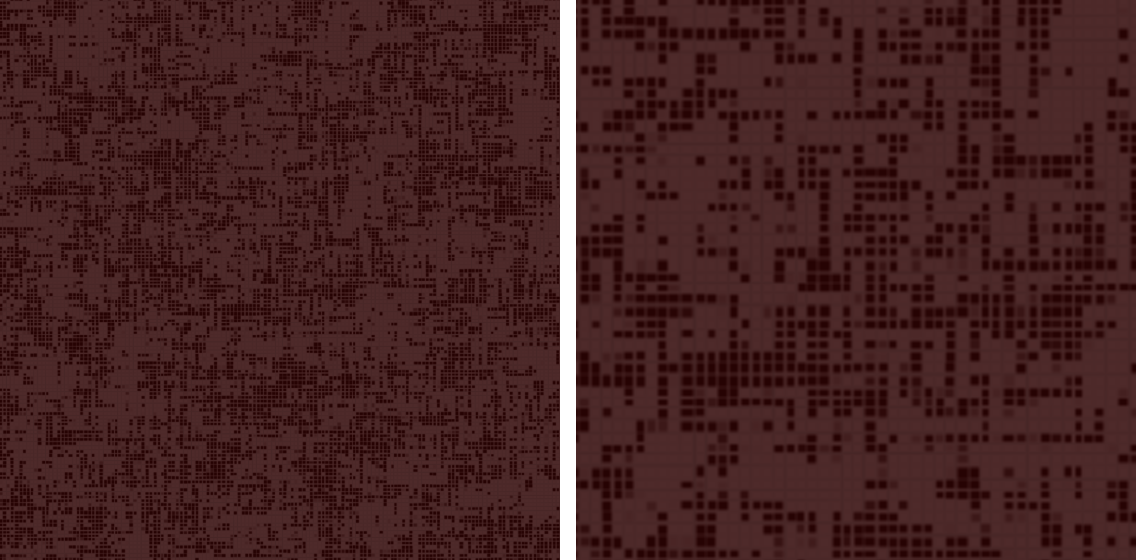
Left: the whole. Right: its middle third, enlarged.
Give the GLSL for this texture, as a three.js fragment shader.

```glsl
// Dark red woven cloth: a fine grid of soft square holes between light threads.
// Each hole opens where stretched warp and weft noise, patches and grain add up;
// thread widths vary along their length, so neighbouring holes may merge.

#define CELLS 146.0
#define SOFTNESS 0.24
#define THRESHOLD 0.035
#define SHORT_RUN 3.5
#define LONG_RUN 13.0
#define PATCH_SIZE 8.0
#define GRAIN 0.42
#define THREAD_MIN 0.03
#define THREAD_MAX 0.22
#define FAINT_LINE 0.09
#define THREAD_COLOR vec3(0.305, 0.163, 0.163)
#define HOLE_COLOR vec3(0.150, 0.010, 0.010)

varying vec2 vUv;

float hash(vec2 p) {
  vec3 q = fract(p.xyx * 0.1031);
  q += dot(q, q.yzx + 33.33);
  return fract((q.x + q.y) * q.z);
}

// Smooth noise along one thread, independent from thread to thread.
float runNoise(float thread, float along, float seed) {
  float t = along + 9.0 * hash(vec2(thread + seed, seed));
  float k = floor(t);
  float f = smoothstep(0.0, 1.0, t - k);
  return mix(hash(vec2(thread + seed, k)), hash(vec2(thread + seed, k + 1.0)), f);
}

float patchNoise(vec2 p) {
  vec2 k = floor(p);
  vec2 f = smoothstep(0.0, 1.0, p - k);
  float low = mix(hash(k), hash(k + vec2(1.0, 0.0)), f.x);
  float high = mix(hash(k + vec2(0.0, 1.0)), hash(k + 1.0), f.x);
  return mix(low, high, f.y);
}

// Short and long streaks along one thread.
float streak(float thread, float along, float seed) {
  return 0.65 * runNoise(thread, along / SHORT_RUN, seed)
       + 0.35 * runNoise(thread, along / LONG_RUN, seed + 300.0);
}

// Half width of the light thread on a grid line.
float threadWidth(float line, float along, float seed) {
  return mix(THREAD_MIN, THREAD_MAX, runNoise(line, along / SHORT_RUN, seed));
}

// How far the hole of a cell is open, 0 to 1.
float openness(vec2 cell) {
  float score = streak(cell.x, cell.y, 411.0) + streak(cell.y, cell.x, 877.0)
              + 0.6 * patchNoise(cell / PATCH_SIZE + 50.0)
              + GRAIN * hash(cell + 170.0);
  float middle = 1.3 + 0.5 * GRAIN + THRESHOLD;
  return smoothstep(-0.07, 0.07, score - middle);
}

// Soft-edged hole of a cell, bounded by its four threads.
float hole(vec2 p, vec2 cell) {
  vec2 low = vec2(threadWidth(cell.x, cell.y, 1201.0),
                  threadWidth(cell.y, cell.x, 1607.0));
  vec2 high = vec2(threadWidth(cell.x + 1.0, cell.y, 1201.0),
                   threadWidth(cell.y + 1.0, cell.x, 1607.0));
  vec2 q = p - cell;
  vec2 inside = smoothstep(-SOFTNESS, SOFTNESS, q - low)
              * smoothstep(-SOFTNESS, SOFTNESS, 1.0 - high - q);
  return inside.x * inside.y * openness(cell);
}

void main() {
  // Uneven thread spacing
  vec2 p = vUv * CELLS;
  p += 0.4 * vec2(runNoise(3.0, p.x * 0.5, 70.0), runNoise(5.0, p.y * 0.5, 90.0));
  vec2 cell = floor(p);

  // Sum the holes of this cell and its neighbours
  float dark = 0.0;
  for (int y = -1; y <= 1; y++) {
    for (int x = -1; x <= 1; x++) {
      dark += hole(p, cell + vec2(float(x), float(y)));
    }
  }

  // Faint seams on the covered cloth
  vec2 line = floor(p + 0.5);
  vec2 seam = 1.0 - smoothstep(0.0, 0.3, abs(p - line));
  seam *= vec2(runNoise(line.x, p.y / LONG_RUN, 2003.0),
               runNoise(line.y, p.x / LONG_RUN, 2309.0));
  vec3 cloth = THREAD_COLOR * (1.0 - FAINT_LINE * max(seam.x, seam.y));

  gl_FragColor = vec4(mix(cloth, HOLE_COLOR, clamp(dark, 0.0, 1.0)), 1.0);
}
```
